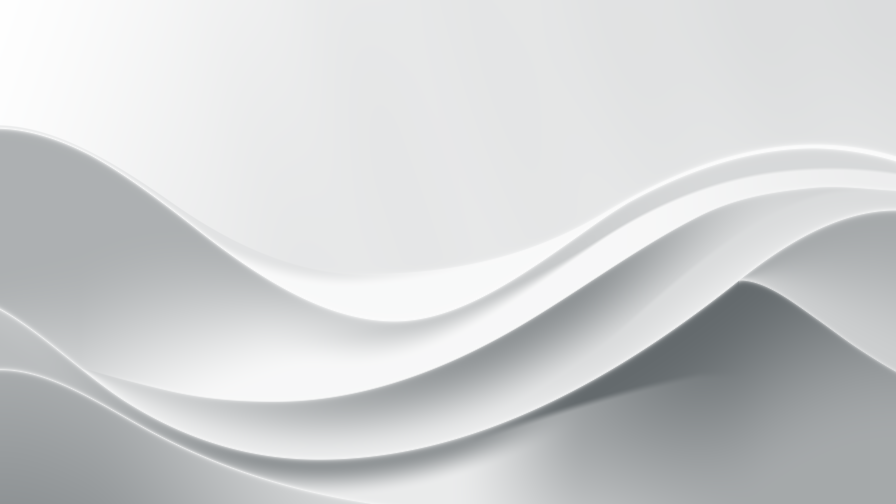
A Shadertoy shader for this background:

```glsl
// Pale flowing paper ribbons over a soft white-to-grey backdrop.
// Each edge is a smooth Hermite wave; layers are painted from top to bottom,
// every one filling all below its edge with a shaded grey and a bright rim.

// One cubic span between knots given as (x, height, slope).
float span(float x, vec3 a, vec3 b) {
    float w = b.x - a.x;
    float t = clamp((x - a.x) / w, 0.0, 1.0);
    float s = t * t * (3.0 - 2.0 * t);
    return mix(a.y, b.y, s) + w * t * (1.0 - t) * (a.z * (1.0 - t) - b.z * t);
}

// Wave through four knots.
float wave(float x, vec3 a, vec3 b, vec3 c, vec3 d) {
    return x < b.x ? span(x, a, b) : x < c.x ? span(x, b, c) : span(x, c, d);
}

// Smooth coverage of the side where depth is positive.
float cover(float depth, float soft) {
    return smoothstep(-soft, soft, depth);
}

float rim(float depth, float width) {
    return exp(-abs(depth) / width);
}

void mainImage(out vec4 fragColor, in vec2 fragCoord) {
    // Canvas is 16 by 9 units
    vec2 p = fragCoord / iResolution.xy * vec2(16.0, 9.0);
    float x = p.x, y = p.y;
    float aa = 9.0 / iResolution.y;

    // Edges of the ribbons, highest first
    vec3 climb = vec3(10.8, 5.2, 0.6);
    float crest = x < climb.x
        ? wave(x, vec3(0.0, 6.76, -0.03), vec3(3.1, 5.36, -0.7), vec3(6.5, 4.1, 0.0), climb)
        : span(x, climb, vec3(16.0, 6.2, -0.3));
    vec3 rise = vec3(10.65, 5.02, 0.7);
    float fold = x < rise.x
        ? wave(x, vec3(0.0, 6.74, -0.03), vec3(3.6, 4.85, -0.78), vec3(7.05, 3.27, 0.0), rise)
        : span(x, rise, vec3(16.0, 6.13, -0.3));
    fold = min(fold, crest - 0.05);
    float band = wave(x, vec3(6.0, 2.75, 0.0), vec3(10.67, 4.68, 0.66),
                         vec3(13.9, 5.93, 0.12), vec3(16.0, 5.9, -0.15));
    vec3 swell = vec3(13.2, 4.0, 0.8);
    float lower = x < swell.x
        ? wave(x, vec3(0.0, 3.48, -0.55), vec3(2.3, 1.8, -0.62), vec3(5.7, 0.8, 0.0), swell)
        : span(x, swell, vec3(16.0, 5.25, 0.0));
    float middle = x < 9.4
        ? wave(x, vec3(1.5, 2.42, -0.3), vec3(3.0, 2.03, -0.24), vec3(4.9, 1.83, 0.0), vec3(9.4, 3.25, 0.6))
        : wave(x, vec3(9.4, 3.25, 0.6), vec3(12.5, 5.15, 0.5), vec3(14.5, 5.65, 0.1), vec3(16.0, 5.6, -0.05));
    middle = max(middle, lower);
    float veil = wave(x, vec3(7.5, 1.1, 0.25), vec3(11.3, 3.3, 0.9),
                         vec3(14.6, 5.5, 0.3), vec3(16.0, 5.58, -0.05));
    float foot = wave(x, vec3(0.0, 2.4, 0.0), vec3(2.5, 1.4, -0.56),
                         vec3(6.7, 0.0, -0.15), vec3(16.0, -2.0, -0.2));
    float hill = wave(x, vec3(13.2, 4.0, 0.0), vec3(14.6, 3.3, -0.7),
                         vec3(15.3, 2.8, -0.66), vec3(16.0, 2.37, -0.55));

    // Backdrop with faint slanted streaks
    float slant = x + 0.35 * (9.0 - y);
    float v = mix(1.0, 0.905, smoothstep(-1.0, 8.0, slant));
    v -= 0.04 * smoothstep(7.0, 16.0, x) * smoothstep(4.0, 9.0, y);
    v += 0.003 * sin(2.6 * x + 0.9 * y) * smoothstep(2.0, 6.0, x);

    // Upper white ribbon
    float d = crest - y;
    float white = mix(0.89, 0.975, smoothstep(0.0, 0.3, d + 0.08 * (x - 5.5)));
    v = mix(v, white, cover(d, aa));
    v = mix(v, 0.98, 0.7 * rim(d, 0.035) * smoothstep(5.0, 9.0, x));

    // Left body, turning into the bright ribbon
    d = fold - y;
    float f = clamp(d / max(fold - middle, 0.05), 0.0, 1.0);
    float body = 0.69 + 0.28 * smoothstep(0.0, 1.0, 0.9 * f + 0.2 * (x - 3.5));
    body -= 0.04 * smoothstep(11.0, 16.0, x);
    float bandSoft = mix(0.32, 0.02, smoothstep(7.0, 11.0, x));
    float bandTone = mix(0.76, 0.85, smoothstep(8.0, 13.0, x));
    body = mix(body, bandTone, cover(y - band, bandSoft + aa) * smoothstep(4.5, 8.0, x));
    v = mix(v, body, cover(d, aa));
    v = mix(v, 0.99, 0.9 * rim(d, 0.035));

    // Shadowed ribbon under the bright one, with a light veil
    d = middle - y;
    f = clamp(d / max(middle - lower, 0.05), 0.0, 1.0);
    float shade = mix(0.82, 0.57, smoothstep(2.0, 9.5, x)) + 0.26 * smoothstep(10.0, 14.0, x);
    shade = mix(shade, 0.92, smoothstep(0.0, 1.0, f));
    float veilTone = mix(0.86, 0.94, smoothstep(0.0, 1.3, veil - y));
    shade = mix(shade, veilTone, cover(veil - y, 0.06) * smoothstep(8.5, 12.0, x));
    v = mix(v, shade, cover(d, aa));
    v = mix(v, 0.98, 0.6 * rim(d, 0.03) * smoothstep(1.5, 3.0, x));

    // Floor: left strip, dark hollow and the soft light in front of it
    d = lower - y;
    float strip = mix(mix(0.76, 0.57, smoothstep(0.0, 5.0, x)),
                      mix(0.74, 0.92, smoothstep(2.0, 5.0, x)), smoothstep(0.08, 0.7, d));
    float hollow = mix(0.41, 0.66, smoothstep(0.0, 4.2, d));
    float ledge = span(x, vec3(8.5, 1.15, 0.35), vec3(12.5, 2.3, 0.2));
    hollow += 0.27 * cover(ledge - y, 0.08) * (1.0 - smoothstep(9.0, 13.5, x));
    float ground = mix(strip, hollow, smoothstep(8.0, 10.5, x));

    // Far slope at the right
    float slope = mix(0.66, 0.81, smoothstep(0.0, 1.0, d / max(lower - hill, 0.05)));
    float right = step(swell.x, x);
    ground = mix(ground, slope, cover(y - hill, aa) * right);
    ground = mix(ground, 0.92, 0.75 * rim(y - hill, 0.03) * right);
    v = mix(v, ground, cover(d, aa));
    v = mix(v, 0.98, 0.8 * rim(d, 0.035));

    // Nearest fold in the lower left
    d = foot - y;
    float near = mix(0.67, 0.84, smoothstep(1.5, 6.5, x)) - 0.04 * d;
    v = mix(v, near, cover(d, aa));
    v = mix(v, 0.97, 0.8 * rim(d, 0.03));

    // Cool tint in the darker greys
    vec3 tint = vec3(-0.035, 0.005, 0.025) * (1.0 - v);
    fragColor = vec4(clamp(vec3(v) + tint, 0.0, 1.0), 1.0);
}
```
